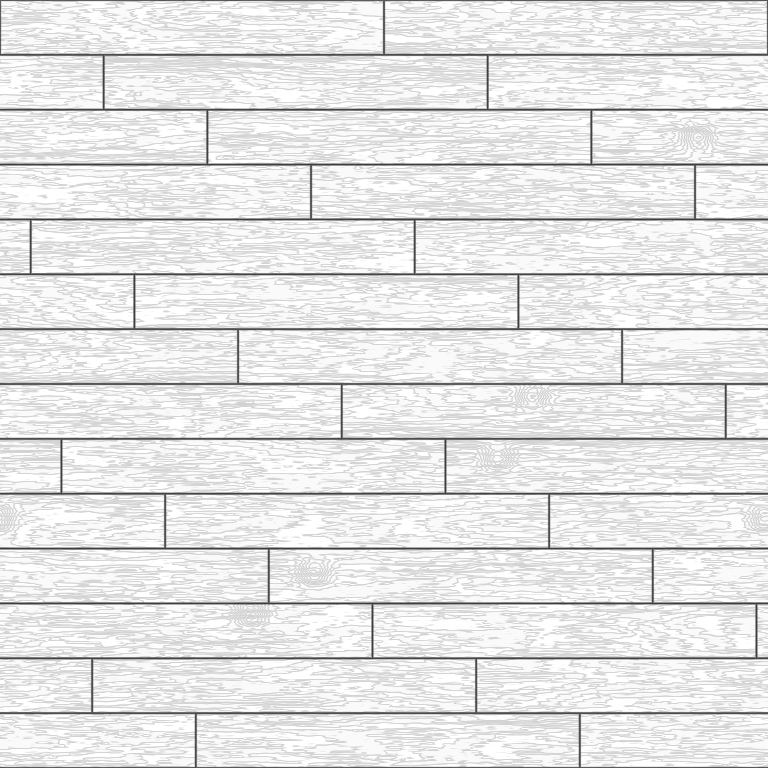
A three.js fragment shader for this texture:

```glsl
// Pale wood floor: 14 rows of long planks, each row shifted along, with dark joints.
// The grain is drawn as fine contour lines of nested arches and stretched gradient
// noise, seeded per plank; some planks carry a knot, whose rings contour a bump.

varying vec2 vUv;

const float ROWS = 14.0;
const float PLANKS_PER_ROW = 2.0;
const float ROW_SHIFT = 0.27;       // in plank lengths
const float KNOT_CHANCE = 0.3;

const vec3 WOOD_LIGHT = vec3(1.0);
const vec3 WOOD_SHADE = vec3(0.982);
const vec3 GRAIN_GREY = vec3(0.825);
const vec3 JOINT_DARK = vec3(0.24);

float hash(vec2 p) {
  vec3 q = fract(vec3(p.xyx) * 0.1031);
  q += dot(q, q.yzx + 33.33);
  return fract((q.x + q.y) * q.z);
}

float cornerSlope(vec2 cell, vec2 offset) {
  float angle = 6.28318 * hash(cell);
  return dot(vec2(cos(angle), sin(angle)), offset);
}

float gradientNoise(vec2 p) {
  vec2 cell = floor(p);
  vec2 f = p - cell;
  vec2 w = f * f * f * (f * (f * 6.0 - 15.0) + 10.0);
  float low = mix(cornerSlope(cell, f),
                  cornerSlope(cell + vec2(1.0, 0.0), f - vec2(1.0, 0.0)), w.x);
  float high = mix(cornerSlope(cell + vec2(0.0, 1.0), f - vec2(0.0, 1.0)),
                   cornerSlope(cell + vec2(1.0, 1.0), f - vec2(1.0, 1.0)), w.x);
  return mix(low, high, w.y);
}

// Bump that lifts the grain into concentric rings
float knot(vec2 p, vec2 plank, float plankLength) {
  vec2 center = vec2(mix(0.1, 0.9, hash(plank + 51.0)) * plankLength,
                     mix(0.1, 0.9, hash(plank + 67.0)));
  vec2 d = (p - center) * vec2(0.8, 1.0);
  return 8.0 * step(hash(plank + 83.0), KNOT_CHANCE) * exp(-22.0 * dot(d, d));
}

// Nested arches that point along the plank
float arches(vec2 p, vec2 plank) {
  float axis = mix(0.1, 0.9, hash(plank + 41.0));
  float bend = mix(5.0, 17.0, hash(plank + 97.0));
  float drift = 2.4 * (hash(plank + 73.0) - 0.5);
  return bend * (p.y - axis) * (p.y - axis) + drift * p.x;
}

// Height field of the grain; p is in plank heights
float grainField(vec2 p, vec2 plank, float plankLength) {
  vec2 seed = 60.0 * vec2(hash(plank + 11.0), hash(plank + 29.0));
  float waves = 4.5 * gradientNoise(p * vec2(0.3, 1.9) + seed);
  float patches = gradientNoise(p * vec2(0.5, 2.2) + seed.yx);
  float roughness = mix(0.3, 1.5, smoothstep(-0.35, 0.35, patches));
  float fibres = 1.9 * gradientNoise(p * vec2(0.9, 11.0) + seed + 17.0);
  float flecks = 0.55 * gradientNoise(p * vec2(4.5, 26.0) + seed + 31.0);
  return arches(p, plank) + waves + roughness * fibres + flecks
       + knot(p, plank, plankLength);
}

// Contours at whole values, with an even width in canvas units
vec3 woodColor(vec2 p, vec2 plank, float plankLength) {
  const float STEP = 0.004;
  float field = grainField(p, plank, plankLength);
  vec2 slope = vec2(grainField(p + vec2(STEP, 0.0), plank, plankLength),
                    grainField(p + vec2(0.0, STEP), plank, plankLength)) - field;
  float steepness = max(length(slope) / STEP, 2.0);
  float toContour = abs(fract(field + 0.5) - 0.5) / (steepness * ROWS);
  float line = 1.0 - smoothstep(0.0, 0.0019, toContour);
  vec3 fill = mix(WOOD_LIGHT, WOOD_SHADE, mod(floor(field), 2.0));
  return mix(fill, GRAIN_GREY, line);
}

float edgeDistance(float t) {
  return min(t, 1.0 - t);
}

void main() {
  // Plank index, wrapped across, and position inside the plank
  float down = (1.0 - vUv.y) * ROWS;
  float row = mod(floor(down), ROWS);
  float along = vUv.x * PLANKS_PER_ROW - ROW_SHIFT * row;
  vec2 plank = vec2(mod(floor(along), PLANKS_PER_ROW), row);
  vec2 local = vec2(fract(along), fract(down));

  // Grain
  float plankLength = ROWS / PLANKS_PER_ROW;
  vec3 color = woodColor(local * vec2(plankLength, 1.0), plank, plankLength);

  // Joints
  float toJoint = min(edgeDistance(local.x) / PLANKS_PER_ROW,
                      edgeDistance(local.y) / ROWS);
  float joint = 1.0 - smoothstep(0.0, 0.0025, toJoint);
  gl_FragColor = vec4(mix(color, JOINT_DARK, joint), 1.0);
}
```
